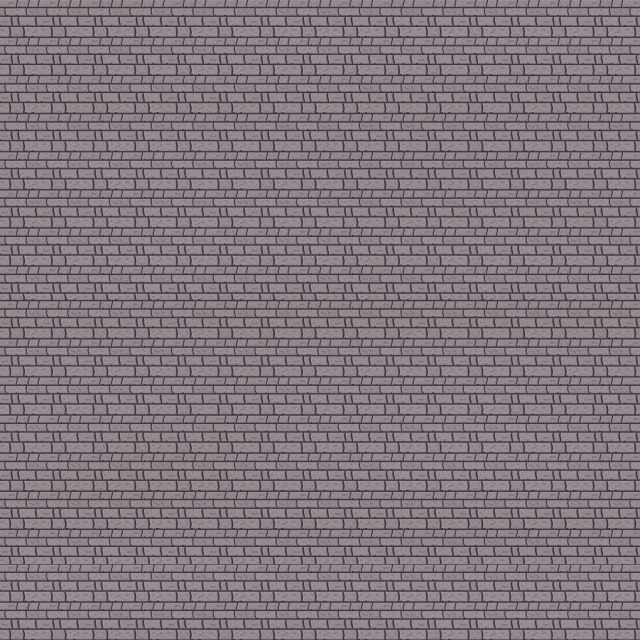
Reproduce this texture procedurally as a WebGL 1 fragment shader.

```glsl
precision highp float;
// Weathered mauve stone wall: four courses of uneven blocks, repeated as a small tile.

uniform vec2 u_resolution;

#define REPEATS vec2(15.36, 16.79)
#define PHASE vec2(0.29, 0.426)
#define SEAM_SHIFT 0.0055
#define JOINT_HALF 0.00105
#define BEVEL 0.0021
#define WEAR 0.13
#define STONE vec3(0.575, 0.54, 0.56)
#define HIGHLIGHT vec3(0.65, 0.61, 0.63)
#define SHADE vec3(0.44, 0.40, 0.43)
#define MORTAR vec3(0.25, 0.21, 0.25)

float hash(vec2 p) {
  p = fract(p * vec2(0.1031, 0.1137));
  p += dot(p, p.yx + 33.33);
  return fract((p.x + p.y) * p.x * 17.3);
}

vec2 gradient(vec2 cell) {
  float angle = 6.2832 * hash(cell);
  return vec2(cos(angle), sin(angle));
}

float gradientNoise(vec2 p) {
  vec2 i = floor(p), f = fract(p);
  vec2 w = f * f * f * (f * (f * 6.0 - 15.0) + 10.0);
  vec2 e = vec2(1.0, 0.0);
  float low = mix(dot(gradient(i), f), dot(gradient(i + e), f - e), w.x);
  float high = mix(dot(gradient(i + e.yx), f - e.yx),
                   dot(gradient(i + e.xx), f - e.xx), w.x);
  return mix(low, high, w.y);
}

// Picks the course at height v: its top and bottom, its joints and its number.
void findCourse(float v, out vec2 span, out vec3 joints, out float course) {
  if (v < 0.265) {
    span = vec2(0.0, 0.265); joints = vec3(0.0, 0.16, 0.58); course = 0.0;
  } else if (v < 0.555) {
    span = vec2(0.265, 0.555); joints = vec3(0.28, 0.95, 0.95); course = 1.0;
  } else if (v < 0.775) {
    span = vec2(0.555, 0.775); joints = vec3(0.12, 0.40, 0.64); course = 2.0;
  } else {
    span = vec2(0.775, 1.0); joints = vec3(0.35, 0.84, 0.84); course = 3.0;
  }
}

// Distances to the joints on the left (x) and right (y); z is the left joint.
vec3 findBlock(float u, vec3 joints) {
  vec3 toLeft = fract(u - joints), toRight = fract(joints - u);
  float left = min(toLeft.x, min(toLeft.y, toLeft.z));
  float right = min(toRight.x, min(toRight.y, toRight.z));
  return vec3(left, right, floor(fract(u - left + 0.005) * 50.0));
}

void main() {
  vec2 uv = gl_FragCoord.xy / u_resolution;
  float aa = 0.7 / min(u_resolution.x, u_resolution.y);

  // Tile coordinates, counted from the top, with two slipped seams.
  float down = 1.0 - uv.y;
  down += SEAM_SHIFT * (step(0.467, down) + step(0.8815, down));
  vec2 tile = fract(vec2(uv.x, down) * REPEATS - PHASE);

  vec2 span;
  vec3 joints;
  float course;
  findCourse(tile.y, span, joints, course);
  float rise = (tile.y - span.x) / (span.y - span.x);

  // Uneven block sides.
  float wobble = 0.012 * sin(rise * 5.0 + course * 2.0);
  vec3 block = findBlock(tile.x + wobble, joints);
  vec2 id = vec2(block.z, course * 17.0 + 3.0);

  // Distances to the four sides in canvas units.
  vec2 side = block.xy / REPEATS.x;
  vec2 bed = vec2(tile.y - span.x, span.y - tile.y) / REPEATS.y;
  float bulge = 4.0 * rise * (1.0 - rise);
  float tall = 1.0 - step(1.5, course);
  float sideHalf = JOINT_HALF * (0.8 + 0.45 * tall * bulge);

  // Stone face: own tone, fine grain and central smudges.
  vec2 local = vec2(block.x, tile.y - span.x);
  float grain = gradientNoise(local * vec2(22.0, 26.0) + id * 7.3);
  float smudge = gradientNoise(local * vec2(10.0, 16.0) + id * 3.7);
  float middle = bulge * smoothstep(0.03, 0.12, min(block.x, block.y));
  vec3 color = STONE * (0.98 + 0.05 * hash(id) + 0.05 * grain);
  color *= 1.0 - WEAR * middle * smoothstep(0.02, 0.3, smudge);

  // Light from the upper left.
  float lit = 1.0 - smoothstep(0.0, BEVEL, min(side.x - sideHalf, bed.x - JOINT_HALF));
  float shaded = 1.0 - smoothstep(0.0, BEVEL, min(side.y - sideHalf, bed.y - JOINT_HALF));
  color = mix(color, HIGHLIGHT, 0.7 * lit);
  color = mix(color, SHADE, 0.55 * shaded);

  // Dark joints, with a few chips along the lower edge.
  float chip = 0.0012 * smoothstep(0.15, 0.4, gradientNoise(vec2(block.x * 13.0, 0.5) + id * 5.1));
  float edge = min(min(side.x, side.y) - sideHalf,
                   min(bed.x - JOINT_HALF, bed.y - JOINT_HALF - chip));
  color = mix(MORTAR, color, smoothstep(-aa, aa, edge));

  // Slow drift of tone over the wall.
  float drift = gradientNoise(uv * vec2(2.0, 7.0) + 4.0);
  color *= 1.0 + drift * vec3(0.03, 0.015, 0.04);

  gl_FragColor = vec4(color, 1.0);
}
```
